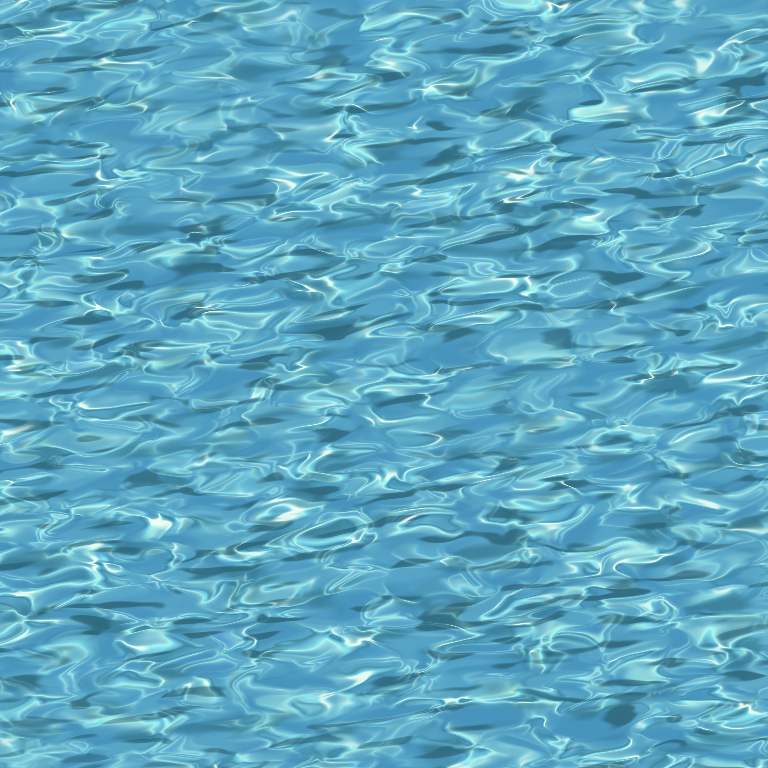
Reproduce this texture procedurally as a three.js fragment shader.

```glsl
// Sunlit rippling pool water with caustic lines, dark slivers and glints.
varying vec2 vUv;

const vec3 DEEP  = vec3(0.21, 0.47, 0.56);
const vec3 BLUE  = vec3(0.28, 0.58, 0.74);
const vec3 LIT   = vec3(0.34, 0.645, 0.775);
const vec3 HAZE  = vec3(0.43, 0.76, 0.82);
const vec3 POOL  = vec3(0.27, 0.59, 0.82);
const vec3 CREST = vec3(0.69, 0.98, 0.96);
const vec3 GLINT = vec3(0.95, 1.00, 0.95);
const vec2 RIPPLES = vec2(18.0, 46.0);  // ripple cells across and up
const float SLOPE = 0.11;               // rise of the ripples to the right
const float LINE_WIDTH = 0.075;
const float FRINGE = 0.018;             // colour split of the light lines

float hash(vec2 p) {
  vec3 h = fract(p.xyx * 0.1031);
  h += dot(h, h.yzx + 33.33);
  return fract((h.x + h.y) * h.z);
}

float slopeAt(vec2 cell, vec2 offset) {
  float angle = 6.2832 * hash(cell);
  return dot(vec2(cos(angle), sin(angle)), offset);
}

// Gradient noise, about -0.7 to 0.7
float noise(vec2 p) {
  vec2 i = floor(p), f = fract(p), e = vec2(1.0, 0.0);
  vec2 u = f * f * f * (f * (f * 6.0 - 15.0) + 10.0);
  float low = mix(slopeAt(i, f), slopeAt(i + e, f - e), u.x);
  float high = mix(slopeAt(i + e.yx, f - e.yx), slopeAt(i + 1.0, f - 1.0), u.x);
  return mix(low, high, u.y);
}

vec2 noise2(vec2 p) {
  return vec2(noise(p + 17.3), noise(p + 61.7));
}

// Bright contour, crisp on one side and fading on the other, per channel
vec3 caustic(float height, float width) {
  vec3 h = height + FRINGE * vec3(-1.0, 0.0, 1.0);
  return exp(-max(-h / width, h / (width * 1.7)));
}

void main() {
  // Tilted, gently bent water plane
  vec2 p = vUv + 3.0;
  p.y -= SLOPE * p.x;
  p.y += 0.014 * noise(p * vec2(5.0, 8.0));
  vec2 q = p * RIPPLES;
  q += vec2(1.2, 0.8) * noise2(q * 0.7);
  q += 0.3 * noise2(q * 1.7 + 9.0);

  // Blurred patches of calmer water
  float soft = smoothstep(0.08, 0.4, noise(p * vec2(2.6, 3.2) + 5.0));
  float width = LINE_WIDTH * mix(1.0, 1.7, soft);
  float power = mix(1.0, 0.6, soft);

  // Ripple heights
  float broad = noise(q) + 0.3 * noise(q * 2.1 + 31.4);
  float fine = noise(q * vec2(1.25, 1.1) + 83.6);
  float light = smoothstep(-0.22, 0.28, noise(q * 0.65 + 41.2));
  float patches = smoothstep(-0.15, 0.3, noise(q * 0.7 + 74.9));

  // Water body and shaded troughs
  vec3 color = mix(BLUE, LIT, smoothstep(-0.25, 0.25, noise(q * 0.9 + 22.5)));
  float trough = noise(p * vec2(11.0, 38.0) + 0.4 * noise2(q));
  color = mix(color, DEEP, 0.7 * smoothstep(0.08, 0.42, trough));

  // Soft glow around the lines and blue pools inside the loops
  float glow = exp(-abs(broad) / 0.15) * light;
  color = mix(color, HAZE, 0.45 * glow);
  color = mix(color, POOL, 0.6 * smoothstep(0.27, 0.38, fine) * patches);

  // Dark refracted edges beside the lines
  float edge = smoothstep(0.1, 0.0, abs(broad + 0.2)) * light;
  color = mix(color, DEEP, 0.7 * power * edge);

  // Thin dark slivers on the backs of the ripples
  float sliver = noise(p * vec2(13.0, 76.0) + 0.7 * noise2(q * 0.8) + 12.0);
  float shade = smoothstep(0.17, 0.36, sliver);
  color = mix(color, DEEP * 0.85, 0.85 * power * shade);

  // Caustic lines: a broad net, finer strands and small closed loops
  vec3 net = caustic(broad, width) * light;
  vec3 strands = caustic(fine, width * 0.8) * patches * 0.7;
  vec3 loops = caustic(fine - 0.27, width * 0.75) * patches * 0.9;
  vec3 lines = max(max(net, strands), loops) * (1.0 - 0.5 * shade);
  color = mix(color, CREST, power * lines);

  // White glints where light gathers on the lines
  float spark = noise(p * vec2(20.0, 50.0) + 0.6 * noise2(q) + 53.0);
  float glint = smoothstep(0.08, 0.35, spark) * smoothstep(0.3, 0.8, net.g);
  color = mix(color, GLINT, 0.9 * power * glint);

  gl_FragColor = vec4(color, 1.0);
}
```
